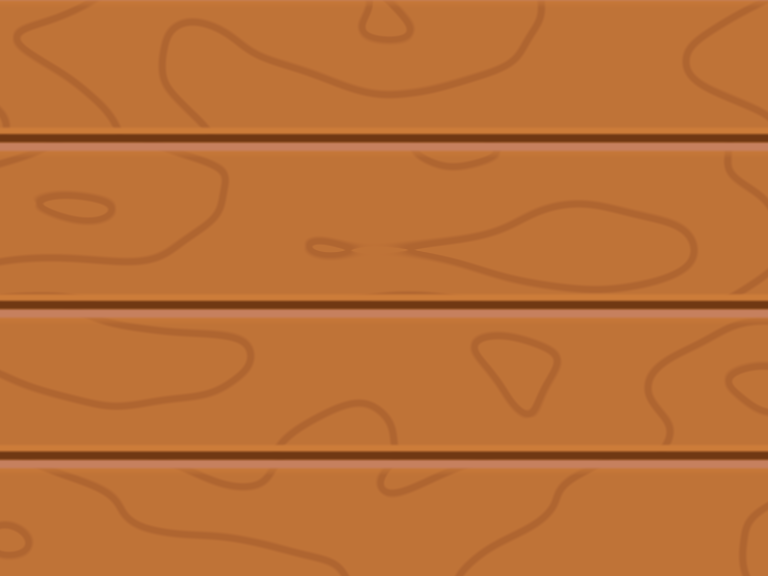
Give the GLSL for this texture, as a Shadertoy shader.

```glsl
// Four horizontal wooden planks with thin, wandering grain lines.
// The grain is the contour lines of a stretched, warped gradient noise, reseeded
// per plank; each seam is a dark groove between a warm edge and a pink bevel.

// Lengths are fractions of the canvas height.
const int   SEAM_COUNT = 4;
const float SEAMS[SEAM_COUNT] = float[](1.021, 0.760, 0.4705, 0.209);

const vec3 WOOD_COLOR   = vec3(0.750, 0.450, 0.215);
const vec3 GRAIN_COLOR  = vec3(0.685, 0.395, 0.190);
const vec3 EDGE_COLOR   = vec3(0.800, 0.485, 0.225);
const vec3 BEVEL_COLOR  = vec3(0.775, 0.500, 0.370);
const vec3 GROOVE_COLOR = vec3(0.440, 0.220, 0.075);

const vec2  GRAIN_FREQUENCY  = vec2(1.7, 3.7);
const float GRAIN_LEVELS     = 3.2;    // contours per unit of noise
const float GRAIN_WARP       = 0.16;
const float GRAIN_HALF_WIDTH = 0.0062;
const float GROOVE_HALF      = 0.0072;
const float BEVEL_OFFSET     = -0.0145;
const float BEVEL_HALF       = 0.0075;
const float EDGE_OFFSET      = 0.0120;
const float EDGE_HALF        = 0.0065;
const float SOFTNESS         = 0.0035; // half width of a blurred border

// Random pair in 0..1 from a lattice point.
vec2 hash22(vec2 p) {
    vec3 h = fract(p.xyx * vec3(0.1031, 0.1030, 0.0973));
    h += dot(h, h.yzx + 33.33);
    return fract((h.xx + h.yz) * h.zy);
}

// Dot product of a random unit gradient with the offset from its corner.
float cornerSlope(vec2 cell, vec2 offset) {
    float angle = 6.28318 * hash22(cell).x;
    return dot(vec2(cos(angle), sin(angle)), offset);
}

float gradientNoise(vec2 p) {
    vec2 cell = floor(p), f = fract(p);
    vec2 blend = f * f * f * (f * (f * 6.0 - 15.0) + 10.0);
    vec2 e = vec2(1.0, 0.0);
    float low  = mix(cornerSlope(cell, f),
                     cornerSlope(cell + e.xy, f - e.xy), blend.x);
    float high = mix(cornerSlope(cell + e.yx, f - e.yx),
                     cornerSlope(cell + e.xx, f - e.xx), blend.x);
    return mix(low, high, blend.y);
}

// Height field whose half-integer contours are the grain.
float grainField(vec2 p, float plank) {
    vec2 q = p * GRAIN_FREQUENCY + vec2(17.3, 29.7) * (plank + 1.0);
    vec2 warp = vec2(gradientNoise(q * 2.1 + 5.3), gradientNoise(q * 2.1 + 41.8));
    return gradientNoise(q + GRAIN_WARP * warp) * GRAIN_LEVELS;
}

// Approximate distance to the nearest contour.
float grainDistance(vec2 p, float plank) {
    const vec2 STEP = vec2(0.002, 0.0);
    float f = grainField(p, plank);
    vec2 slope = vec2(grainField(p + STEP.xy, plank),
                      grainField(p + STEP.yx, plank)) - f;
    return abs(fract(f) - 0.5) * STEP.x / max(length(slope), 0.0001);
}

// Soft band of the given half width around zero.
float band(float d, float halfWidth, float blur) {
    return 1.0 - smoothstep(halfWidth - blur, halfWidth + blur, abs(d));
}

void mainImage(out vec4 fragColor, in vec2 fragCoord) {
    vec2 p = fragCoord / iResolution.y;
    float blur = max(SOFTNESS, 0.75 / iResolution.y);

    // Plank number, counted from the top.
    float plank = 0.0;
    for (int i = 0; i < SEAM_COUNT; i++) plank += step(p.y, SEAMS[i]);

    // Wood and grain.
    float grain = band(grainDistance(p, plank), GRAIN_HALF_WIDTH, blur);
    vec3 color = mix(WOOD_COLOR, GRAIN_COLOR, grain);

    // Seams: lit edge above, fading pink bevel below, dark groove between.
    for (int i = 0; i < SEAM_COUNT; i++) {
        float d = p.y - SEAMS[i];
        float glow = band(d - BEVEL_OFFSET, 2.0 * BEVEL_HALF, 2.0 * blur);
        color = mix(color, EDGE_COLOR, 0.5 * glow);
        color = mix(color, EDGE_COLOR, band(d - EDGE_OFFSET, EDGE_HALF, blur));
        color = mix(color, BEVEL_COLOR, band(d - BEVEL_OFFSET, BEVEL_HALF, blur));
        color = mix(color, GROOVE_COLOR, band(d, GROOVE_HALF, blur));
    }
    fragColor = vec4(color, 1.0);
}
```
